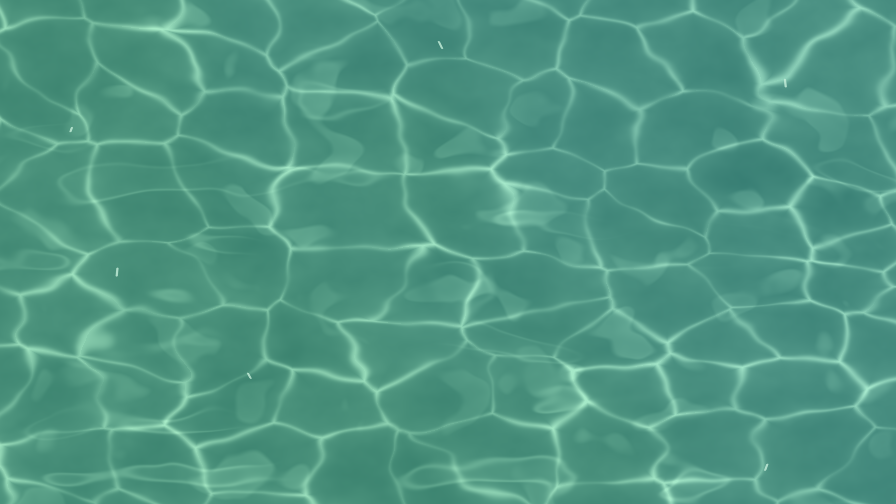
A WebGL 2 fragment shader for this texture:

```glsl
#version 300 es
precision highp float;
// Sunlit shallow green water: a net of caustic light over a dim sea floor.
// Warped Voronoi borders form the net; gradient noise adds pale patches,
// flattened ripple loops, soft shade and a few floating flecks.

uniform vec2 u_resolution;
out vec4 outColor;

vec2 hash2(vec2 p) {
  return fract(sin(vec2(dot(p, vec2(127.1, 311.7)), dot(p, vec2(269.5, 183.3)))) * 43758.5453);
}

float slopeDot(vec2 cell, vec2 corner, vec2 f) {
  return dot(hash2(cell + corner) * 2.0 - 1.0, f - corner);
}

// Gradient noise, roughly -0.7 to 0.7
float noise(vec2 p) {
  vec2 i = floor(p), f = fract(p);
  vec2 u = f * f * f * (f * (f * 6.0 - 15.0) + 10.0);
  vec2 e = vec2(1.0, 0.0);
  return mix(mix(slopeDot(i, e.yy, f), slopeDot(i, e.xy, f), u.x),
             mix(slopeDot(i, e.yx, f), slopeDot(i, e.xx, f), u.x), u.y);
}

float fbm(vec2 p) {
  return noise(p) + 0.5 * noise(p * 2.1 + 17.3) + 0.25 * noise(p * 4.3 + 41.7);
}

// Distances to the nearest and second nearest cell borders
vec2 cellBorders(vec2 p) {
  vec2 home = floor(p), f = fract(p), nearCell, nearPoint;
  float best = 8.0;
  for (int y = -1; y <= 1; y++)
    for (int x = -1; x <= 1; x++) {
      vec2 g = vec2(x, y);
      vec2 r = g + 0.08 + 0.84 * hash2(home + g) - f;
      float d = dot(r, r);
      if (d < best) { best = d; nearCell = g; nearPoint = r; }
    }
  vec2 border = vec2(8.0);
  for (int y = -2; y <= 2; y++)
    for (int x = -2; x <= 2; x++) {
      vec2 g = nearCell + vec2(x, y);
      vec2 r = g + 0.08 + 0.84 * hash2(home + g) - f;
      vec2 gap = r - nearPoint;
      if (dot(gap, gap) > 0.0001) {
        float d = dot(0.5 * (nearPoint + r), normalize(gap));
        border = d < border.x ? vec2(d, border.x) : vec2(border.x, min(border.y, d));
      }
    }
  return border;
}

// Closed, flattened light loops: x is the rim, y the filled inside
vec2 rippleLoops(vec2 p) {
  float n = noise(p * vec2(4.2, 12.0) + 5.7) + 0.25 * noise(p * vec2(9.0, 23.0));
  float rim = exp(-pow((n - 0.20) / 0.035, 2.0));
  return vec2(rim, smoothstep(0.15, 0.26, n));
}

// Sparse bright slivers adrift on the surface
float flecks(vec2 p) {
  vec2 cell = floor(p * 3.0);
  vec2 rnd = hash2(cell + 63.0);
  vec2 r = (fract(p * 3.0) - 0.2 - 0.6 * rnd) / 3.0;
  r.x += r.y * (rnd.y - 0.4);
  float d = length(vec2(r.x, max(abs(r.y) - 0.008 * rnd.x, 0.0)));
  return step(0.72, hash2(cell + 9.0).x) * (1.0 - smoothstep(0.001, 0.0035, d));
}

void main() {
  vec2 p = gl_FragCoord.xy / u_resolution.y;

  // Surface swell bends everything seen below it
  vec2 bend = vec2(fbm(p * vec2(3.5, 5.0) + 3.1), fbm(p * vec2(3.0, 6.0) + 29.4));
  vec2 wobble = vec2(noise(p * vec2(11.0, 16.0)), noise(p * vec2(10.0, 18.0) + 51.0));
  vec2 q = p + bend * vec2(0.075, 0.045) + wobble * vec2(0.022, 0.014);
  q.y += 0.14 * p.x * smoothstep(0.1, 0.8, p.y);

  // Caustic net: crisp threads, wide glow, bright knots
  vec2 border = cellBorders(q * vec2(5.2, 7.0) + 2.0);
  float vigour = smoothstep(-0.35, 0.4, fbm(p * vec2(4.0, 5.5) + 71.0));
  float threadWidth = 0.026 + 0.024 * vigour;
  float thread = exp(-pow(border.x / threadWidth, 2.0));
  float glow = exp(-9.0 * border.x);
  float knot = exp(-11.0 * border.y);

  // Sea floor shade and pale patches with fairly firm edges
  float shade = fbm(p * vec2(3.2, 5.5) + 13.0);
  float mottle = noise(p * vec2(22.0, 30.0)) + 0.5 * noise(p * vec2(48.0, 60.0));
  float patchNoise = noise(q * vec2(7.0, 9.5) + 37.0) + 0.35 * noise(q * vec2(17.0, 14.0));
  float pale = smoothstep(0.17, 0.28, patchNoise) * (0.6 + 0.8 * vigour);

  // Ripple loops gather toward the lower left
  vec2 loops = rippleLoops(p + bend * vec2(0.05, 0.02));
  float calm = noise(p * 2.3 + 8.0) + 0.55 - 0.75 * p.y - 0.16 * p.x;
  loops *= smoothstep(0.0, 0.35, calm);

  float light = 0.045 + 0.17 * shade + 0.05 * mottle;
  light += glow * (0.12 + 0.18 * vigour);
  light += thread * (0.12 + 0.42 * vigour + 0.35 * knot);
  light += 0.20 * pale + 0.32 * loops.x + 0.10 * loops.y;
  light = clamp(light, -0.12, 1.25);

  // Deep to sunlit green, with a bluer cast toward the upper right
  vec3 color = mix(vec3(0.25, 0.53, 0.45), vec3(0.57, 0.84, 0.71), light);
  float sky = smoothstep(0.7, 1.9, p.x + 0.7 * p.y + 0.6 * noise(p * 3.0 + 90.0));
  color += vec3(-0.004, -0.008, 0.026) * sky;
  color = mix(color, vec3(0.78, 0.94, 0.86), 0.8 * flecks(p));
  outColor = vec4(color, 1.0);
}
```
